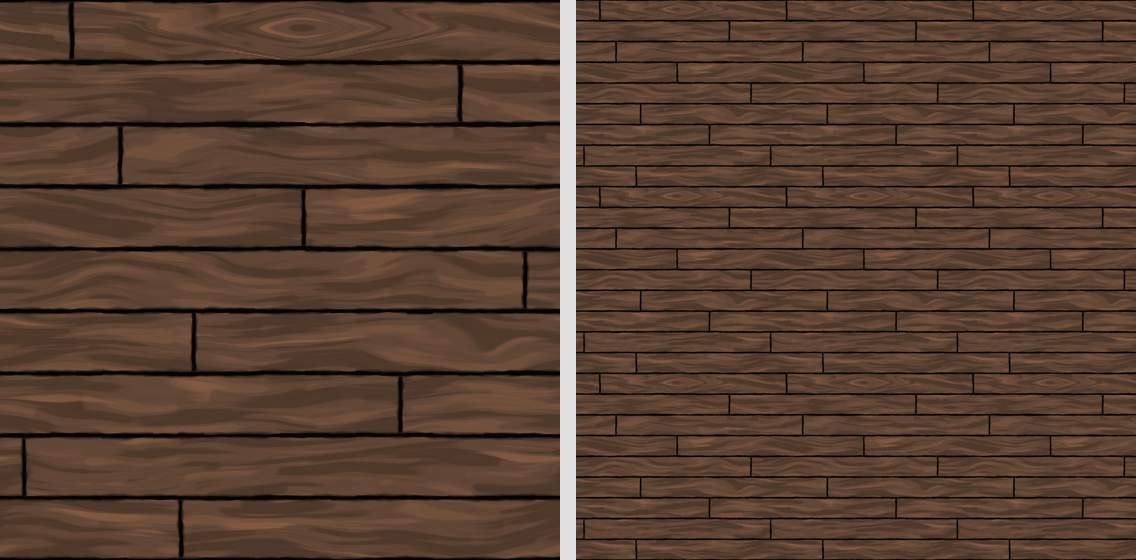
Left: one tile. Right: repeated 3 by 3.
Give the GLSL for this texture, as a three.js fragment shader.

```glsl
// Hand-painted dark wooden floor: nine rows of planks with wavy grain and rough black gaps.
varying vec2 vUv;

const float ROWS = 9.0;
// Joint position of each row, from the bottom row up
const vec3 JOINTS_LOW = vec3(0.323, 0.043, 0.715);
const vec3 JOINTS_MID = vec3(0.346, 0.9375, 0.542);
const vec3 JOINTS_TOP = vec3(0.215, 0.822, 0.128);

const float GAP_HALF = 0.0032;    // half width of the gaps between rows
const float JOINT_HALF = 0.0030;  // half width of the joints in a row
const float SMEAR = 0.0042;       // brushed shadow beside each gap
const float SOFT = 0.0013;        // edge softness
const float KNOT_ROW = 8.0;
const vec2 KNOT_CENTER = vec2(0.406, 0.55);
const vec2 KNOT_SIZE = vec2(0.20, 0.42);

const vec3 WOOD_DARK = vec3(0.305, 0.222, 0.168);
const vec3 WOOD_MID = vec3(0.380, 0.272, 0.210);
const vec3 WOOD_LIGHT = vec3(0.440, 0.310, 0.230);
const vec3 WOOD_GLOW = vec3(0.530, 0.360, 0.255);
const vec3 SHADOW = vec3(0.150, 0.105, 0.080);
const vec3 GAP_BLACK = vec3(0.018, 0.014, 0.013);

float hash(vec2 p) {
  vec3 q = fract(p.xyx * 0.1031);
  q += dot(q, q.yzx + 33.33);
  return fract((q.x + q.y) * q.z);
}

float slopeAt(vec2 cell, vec2 offset, float period) {
  float angle = 6.2832 * hash(vec2(mod(cell.x, period), cell.y));
  return dot(vec2(cos(angle), sin(angle)), offset);
}

// Gradient noise that wraps in x after a whole number of cells
float noise(vec2 p, float period) {
  vec2 i = floor(p), f = fract(p);
  vec2 w = f * f * f * (f * (f * 6.0 - 15.0) + 10.0);
  vec2 e = vec2(1.0, 0.0);
  float low = mix(slopeAt(i, f, period), slopeAt(i + e, f - e, period), w.x);
  float high = mix(slopeAt(i + e.yx, f - e.yx, period), slopeAt(i + 1.0, f - 1.0, period), w.x);
  return mix(low, high, w.y);
}

float grainNoise(vec2 p, vec2 scale, float seed) {
  return noise(p * scale + vec2(0.0, seed), 64.0);
}

float pick(vec3 v, float i) {
  return i < 0.5 ? v.x : (i < 1.5 ? v.y : v.z);
}

float jointOf(float row) {
  vec3 trio = row < 2.5 ? JOINTS_LOW : (row < 5.5 ? JOINTS_MID : JOINTS_TOP);
  return pick(trio, mod(row, 3.0));
}

// Tone of one lane of brush strokes, with abrupt stroke ends
float laneTone(float along, float lane) {
  float s = along * 6.0 + 9.0 * hash(vec2(lane, 71.0));
  float cell = floor(s);
  return mix(hash(vec2(cell - 1.0, lane)), hash(vec2(cell, lane)), smoothstep(0.0, 0.1, s - cell)) - 0.5;
}

float strokes(vec2 p, float seed) {
  float s = p.y * 6.0 + seed;
  float lane = floor(s);
  return mix(laneTone(p.x, lane), laneTone(p.x, lane + 1.0), smoothstep(0.3, 0.7, s - lane));
}

// Plank colour; p runs along and across one plank
vec3 wood(vec2 p, float row) {
  float seed = row * 37.0 + 11.0;
  float bend = 0.45 * grainNoise(p, vec2(3.0, 0.8), seed) + 0.12 * grainNoise(p, vec2(8.0, 2.0), seed + 5.0);
  vec2 g = vec2(p.x, p.y + bend);

  // Eye-shaped rings around the knot
  if (abs(row - KNOT_ROW) < 0.5) {
    vec2 k = (p - KNOT_CENTER) / KNOT_SIZE;
    float ring = dot(sqrt(k * k + 0.02), vec2(0.8));
    g.y = mix(g.y, ring + 0.25 * bend, 1.0 - smoothstep(0.8, 1.35, ring));
  }

  float tone = 0.65 * grainNoise(g, vec2(3.5, 4.0), seed + 9.0);
  tone += 0.35 * grainNoise(g, vec2(7.0, 9.0), seed + 14.0);
  tone += 0.10 * grainNoise(g, vec2(14.0, 26.0), seed + 2.0);
  tone += 0.28 * strokes(g, seed);
  float glow = grainNoise(g, vec2(4.0, 6.5), seed + 20.0) + 0.3 * tone;

  vec3 color = mix(WOOD_DARK, WOOD_MID, smoothstep(-0.16, 0.01, tone));
  color = mix(color, WOOD_LIGHT, smoothstep(0.12, 0.25, tone));
  color = mix(color, WOOD_GLOW, 0.75 * smoothstep(0.36, 0.54, glow));
  return color * (1.0 + 0.06 * grainNoise(g, vec2(20.0, 18.0), seed + 3.0));
}

// Darkens the colour by a gap; rough varies its outline
vec3 paintGap(vec3 color, float dist, float halfWidth, float rough, float bristle) {
  float edge = halfWidth + rough;
  float reach = edge + SMEAR * clamp(0.65 + 1.3 * bristle, 0.1, 1.3);
  color = mix(color, SHADOW, 0.85 * (1.0 - smoothstep(edge, reach + SOFT, dist)));
  return mix(color, GAP_BLACK, 1.0 - smoothstep(edge - SOFT, edge + SOFT, dist));
}

void main() {
  float y = vUv.y * ROWS;
  float row = mod(floor(y), ROWS);
  float across = fract(y);
  float along = fract(vUv.x - jointOf(row));
  vec3 color = wood(vec2(along, across), row);

  // Joint between plank ends
  float jointX = fract(along + 0.5) - 0.5 + 0.002 * noise(vec2(across * 2.0, row + 90.0), 64.0);
  float sideSeed = row * 4.0 + 300.0 + 2.0 * step(0.0, jointX);
  float jointRough = 0.0022 * noise(vec2(across * 6.0, sideSeed + 0.4), 64.0);
  color = paintGap(color, abs(jointX), JOINT_HALF, jointRough, noise(vec2(across * 9.0, sideSeed + 1.3), 64.0));

  // Gaps between rows, with a separate outline above and below
  float gapSeed = row * 4.0 + 500.0 + 2.0 * step(0.5, across);
  float gapRough = 0.0022 * noise(vec2(vUv.x * 14.0, gapSeed + 0.4), 14.0);
  gapRough += 0.0011 * noise(vec2(vUv.x * 60.0, gapSeed + 0.7), 60.0);
  gapRough += 0.0014 * (hash(vec2(floor(fract(vUv.x) * 22.0), gapSeed)) - 0.5);
  float bristle = noise(vec2(vUv.x * 32.0, gapSeed + 1.4), 32.0);
  color = paintGap(color, min(across, 1.0 - across) / ROWS, GAP_HALF, gapRough, bristle);

  gl_FragColor = vec4(color, 1.0);
}
```
